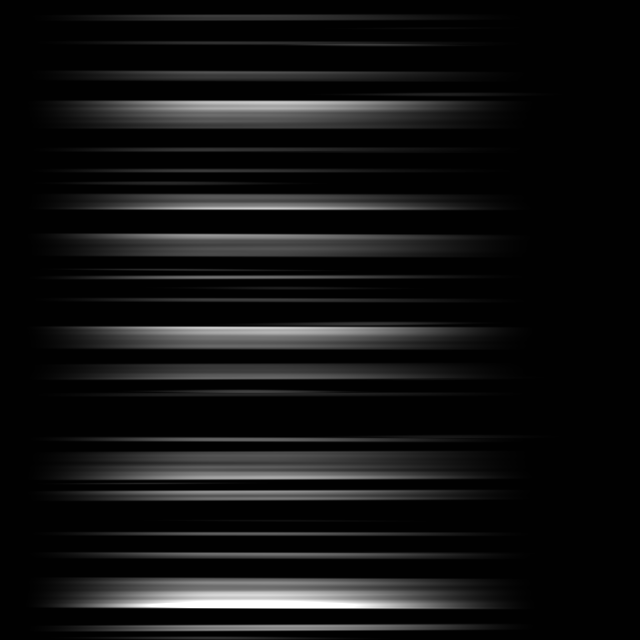
Write a Shadertoy shader that draws this background.

```glsl
// Horizontal streaks of white light on black, fading out at both sides.
// Broad bands sit in jittered rows and swell in a slow rhythm; faint wisps lie
// between them, and stretched gradient noise adds fine lengthwise grain.

const float TAU = 6.2831853;
const float BAND_COUNT = 20.0;
const float WISP_COUNT = 18.0;
const float EDGE_SOFTNESS = 0.004;

float hash(float n, float seed) {
    return fract(sin(n * 12.9898 + seed * 78.233) * 43758.547);
}

vec2 gradient(vec2 cell) {
    float angle = TAU * hash(cell.x + 57.0 * cell.y, 3.0);
    return vec2(cos(angle), sin(angle));
}

// Gradient noise, roughly -0.7 to 0.7
float gradientNoise(vec2 p) {
    vec2 cell = floor(p);
    vec2 f = p - cell;
    vec2 u = f * f * f * (f * (f * 6.0 - 15.0) + 10.0);
    float a = dot(gradient(cell), f);
    float b = dot(gradient(cell + vec2(1, 0)), f - vec2(1, 0));
    float c = dot(gradient(cell + vec2(0, 1)), f - vec2(0, 1));
    float d = dot(gradient(cell + vec2(1, 1)), f - vec2(1, 1));
    return mix(mix(a, b, u.x), mix(c, d, u.x), u.y);
}

// Smooth rise from start to peakStart, then fall from peakEnd to end
float window(float x, float start, float peakStart, float peakEnd, float end) {
    return smoothstep(start, peakStart, x) * (1.0 - smoothstep(peakEnd, end, x));
}

// Soft-edged strip; "lean" (-1 or 1) picks the edge that glows brightest
float strip(float offset, float thickness, float lean) {
    float inside = 0.5 * (thickness + EDGE_SOFTNESS) - abs(offset);
    float body = smoothstep(0.0, EDGE_SOFTNESS, inside);
    float depth = clamp(0.5 - lean * offset / thickness, 0.0, 1.0);
    float glow = 0.4 + 0.6 * exp(-7.0 * depth * depth);
    float isBroad = smoothstep(0.006, 0.02, thickness);
    return body * mix(1.0, glow, isBroad);
}

// Main bands: one per row, broad and bright where the rhythm peaks
float bands(vec2 p) {
    float light = 0.0;
    for (float i = 0.0; i < BAND_COUNT; i++) {
        float swell = 0.5 + 0.5 * cos(TAU * (i - 1.0) / 3.8);
        float center = (i + 0.5 + 0.5 * (hash(i, 1.0) - 0.5)) / BAND_COUNT;
        float thickness = 0.005 + 0.042 * swell * swell * swell;
        float tilt = 0.008 * (hash(i, 2.0) - 0.5);
        float lean = hash(i, 5.0) < 0.65 ? 1.0 : -1.0;
        float gain = (0.27 + 0.6 * swell * swell) * mix(1.3, 0.6, center);
        gain *= 0.7 + 0.6 * hash(i, 7.0);

        // Thin bands shift their weight to one side more than broad ones
        float skew = 2.4 * (hash(i, 8.0) - 0.5) * (1.0 - swell);
        gain *= clamp(1.0 + skew * (p.x - 0.38), 0.0, 1.5);
        float offset = p.y - center - tilt * (p.x - 0.4);
        light = max(light, gain * strip(offset, thickness, lean));
    }
    return light * window(p.x, 0.03, 0.34, 0.4, 0.85);
}

// Faint short streaks whose ends taper off anywhere along the width
float wisps(vec2 p) {
    float light = 0.0;
    for (float i = 0.0; i < WISP_COUNT; i++) {
        float center = (i + hash(i, 11.0)) / WISP_COUNT;
        float middle = mix(0.15, 0.75, hash(i, 12.0));
        float reach = mix(0.2, 0.4, hash(i, 13.0));
        float taper = window(p.x, middle - reach, middle, middle, middle + reach);
        float thickness = mix(0.001, 0.006, hash(i, 14.0)) * (0.3 + 0.7 * taper);
        float gain = mix(0.05, 0.28, hash(i, 15.0)) * taper;
        float tilt = 0.012 * (hash(i, 16.0) - 0.5);
        float offset = p.y - center - tilt * (p.x - middle);
        light = max(light, gain * strip(offset, thickness, 1.0));
    }
    return light * window(p.x, 0.0, 0.15, 0.6, 0.92);
}

void mainImage(out vec4 fragColor, in vec2 fragCoord) {
    vec2 p = fragCoord / iResolution.xy;

    // Lengthwise grain: very low frequency across, high frequency upward
    float coarse = gradientNoise(vec2(p.x * 1.1, p.y * 70.0));
    float fine = gradientNoise(vec2(p.x * 0.8 + 9.0, p.y * 150.0));
    float grain = clamp(1.0 + 0.6 * coarse + 0.5 * fine, 0.25, 1.4);

    float light = max(bands(p), wisps(p)) * grain;
    fragColor = vec4(vec3(clamp(light + 0.002, 0.0, 1.0)), 1.0);
}
```
